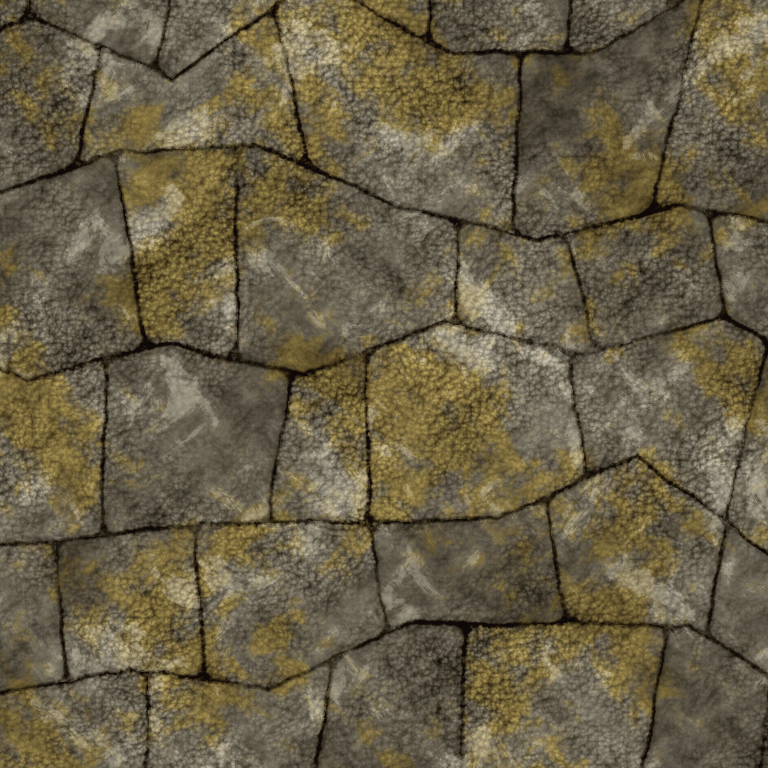
This texture is drawn by a Shadertoy shader. Its source:

```glsl
float hash(vec2 p) {
    return fract(sin(dot(p, vec2(127.1, 311.7))) * 43758.545);
}

// Layered, warped sines: soft irregular patches around zero
float cloud(vec2 p) {
    float sum = 0.0, amp = 0.5;
    for (int i = 0; i < 7; i++) {
        p += 0.55 * sin(p.yx * 1.3 + float(i) * 2.1);
        sum += amp * sin(p.x) * sin(p.y + 0.7);
        p = mat2(1.5, 1.2, -1.2, 1.5) * p + 3.7;
        amp *= 0.64;
    }
    return sum;
}

// Cellular noise: distance to the nearest scattered grain
float grain(vec2 p) {
    vec2 base = floor(p);
    float nearest = 4.0;
    for (int y = -1; y <= 1; y++)
    for (int x = -1; x <= 1; x++) {
        vec2 c = base + vec2(x, y);
        vec2 offset = c + vec2(hash(c), hash(c + 57.3)) - p;
        nearest = min(nearest, dot(offset, offset));
    }
    return sqrt(nearest);
}

// Kinked horizontal joint below the given course
float bed(float course, float x) {
    float k = x * 5.5 + hash(vec2(course, 4.0)) * 9.0;
    float a = hash(vec2(floor(k), course));
    float b = hash(vec2(floor(k) + 1.0, course));
    return course + 0.72 * (mix(a, b, fract(k)) - 0.5);
}

// Leaning upright joint left of the given stone
float upright(float stone, float course, float y) {
    vec2 key = vec2(stone, course + 31.0);
    float lean = 0.5 * (hash(key + 7.7) - 0.5);
    return stone + 0.66 * (hash(key) - 0.5) + lean * (y - course - 0.5);
}

// Distance to the nearest joint in x, stone key in yz
vec3 masonry(vec2 p) {
    float y = p.y * 4.8 + 0.35;
    float course = floor(y);
    if (y < bed(course, p.x)) course -= 1.0;
    else if (y > bed(course + 1.0, p.x)) course += 1.0;
    float dy = min(y - bed(course, p.x), bed(course + 1.0, p.x) - y) / 5.3;

    float x = p.x * 4.6 + hash(vec2(course, 9.0)) * 7.0;
    float stone = floor(x);
    if (x < upright(stone, course, y)) stone -= 1.0;
    else if (x > upright(stone + 1.0, course, y)) stone += 1.0;
    float dx = min(x - upright(stone, course, y), upright(stone + 1.0, course, y) - x) / 4.6;

    // Smooth minimum rounds the corners
    float h = max(0.016 - abs(dx - dy), 0.0) / 0.016;
    return vec3(min(dx, dy) - h * h * 0.004, stone, course);
}

void mainImage(out vec4 fragColor, in vec2 fragCoord) {
    vec2 uv = fragCoord / iResolution.y;
    vec2 wobble = vec2(cloud(uv * 28.0), cloud(uv * 28.0 + 40.0));
    vec3 wall = masonry(uv + 0.004 * wobble);
    float edge = wall.x;
    float id = hash(wall.yz + 0.5);

    // Weathering, partly continuous and partly per stone
    vec2 local = uv + id * 13.0;
    float broad = cloud(uv * 9.0 + 5.0);
    float blotch = cloud(local * 22.0);
    float mottle = cloud(local * 75.0 + 8.0);
    float roughness = clamp(0.95 + 1.1 * cloud(local * 13.0 + 20.0) + 0.5 * (id - 0.5), 0.35, 1.6);

    // Pitted surface lit from the upper left
    vec2 pit = uv * vec2(118.0, 135.0) + 0.8 * wobble;
    vec2 light = vec2(-0.3, 0.35);
    float coarse = grain(pit);
    float relief = coarse - grain(pit + light);
    float fine = grain(uv * 235.0 + 11.0) - 0.43;

    float tone = 0.40 + 0.16 * (id - 0.5) + 0.17 * broad + 0.20 * blotch + 0.22 * mottle;
    tone += roughness * (0.50 * relief - 0.36 * (coarse - 0.43) - 0.24 * fine);

    // Pale crusts with ragged borders
    float crust = smoothstep(0.36, 0.56, blotch + 0.35 * broad + 0.3 * mottle);
    tone += 0.20 * crust;

    // Worn rims, soft shade and dark joints
    float wear = 0.5 + 0.9 * cloud(uv * 17.0 + 60.0);
    float rim = (edge - 0.012) / 0.007;
    tone += 0.12 * max(wear, 0.0) * exp(-rim * rim);
    tone -= 0.16 * exp(-max(edge, 0.0) / 0.014);
    float crack = 1.0 - smoothstep(0.0005, 0.0045, edge);
    tone -= crack * clamp(0.25 + 0.4 * wear, 0.18, 0.6);

    vec3 darkStone = vec3(0.23, 0.20, 0.14);
    vec3 paleStone = vec3(0.69, 0.65, 0.53);
    vec3 color = mix(darkStone, paleStone, clamp(tone, -0.38, 1.2));

    // Ochre lichen against cooler grey stone
    float ochre = smoothstep(-0.1, 0.5, cloud(uv * 12.0 + 33.0) + 0.5 * mottle + 0.3 * (id - 0.5));
    color *= mix(vec3(0.98, 1.0, 1.09), vec3(1.07, 1.0, 0.70), ochre * (1.0 - 0.6 * crust));
    fragColor = vec4(max(color, 0.03), 1.0);
}
```
